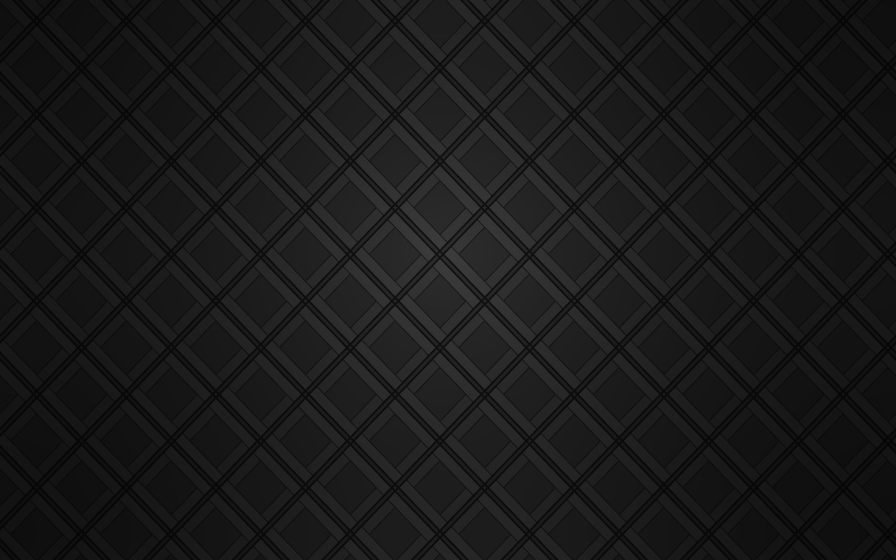
This pattern is drawn by a Shadertoy shader. Its source:

```glsl
// Dark diagonal lattice: recessed diamonds framed by planks and paired grooves.
// Two skewed axes repeat with fract; box-filtered distances draw the parts,
// and a periodic radial light fades them so that the canvas tiles.

#define REPEATS vec2(10.0, 6.0)       // whole cells across and down
#define PHASE vec2(0.685, 0.135)      // lattice offset along the two diagonals
#define DIAMOND_HALF 0.29             // half side of the recessed diamond
#define GROOVE_OFFSET 0.037           // groove distance from the cell border
#define GROOVE_HALF 0.014             // half width of a groove
#define SEAM_HALF 0.008               // half width of a plank seam
#define PLANK_TONE 0.235
#define DIAMOND_TONE 0.175
#define GROOVE_TONE 0.07
#define LIGHT_CENTER vec2(0.5, 0.55)
#define LIGHT_FALLOFF 0.72

const float PI = 3.14159265;

// Box-filtered coverage of the region d > 0
float fill(float d, float px) {
    return clamp(d / px + 0.5, 0.0, 1.0);
}

// Box-filtered coverage of a line, also right when thinner than a pixel
float stroke(float d, float halfWidth, float px) {
    return fill(d + halfWidth, px) - fill(d - halfWidth, px);
}

// Radial light whose distance wraps around the canvas
float periodicLight(vec2 uv) {
    float aspect = iResolution.x / iResolution.y;
    vec2 wrapped = sin(PI * (uv - LIGHT_CENTER)) * vec2(aspect, 1.0) * 0.5;
    return 1.0 - LIGHT_FALLOFF * length(wrapped);
}

float latticeTone(vec2 uv) {
    // Diagonal cell coordinates, zero at the diamond center
    vec2 grid = uv * REPEATS;
    vec2 diagonal = vec2(grid.x + grid.y, grid.x - grid.y);
    vec2 a = abs(fract(diagonal - PHASE + 0.5) - 0.5);
    float px = length(REPEATS / iResolution.xy);

    // Planks: those falling to the right are long and slightly brighter
    float longPlank = fill(a.x - DIAMOND_HALF, px);
    float tone = PLANK_TONE * mix(0.92, 1.0, longPlank);

    // Recessed diamond
    float diamond = fill(DIAMOND_HALF - max(a.x, a.y), px);
    tone = mix(tone, DIAMOND_TONE, diamond);

    // Seams: full length beside long planks, short between them
    float seam = max(stroke(a.x - DIAMOND_HALF, SEAM_HALF, px),
                     stroke(a.y - DIAMOND_HALF, SEAM_HALF, px) * (1.0 - longPlank));
    tone = mix(tone, GROOVE_TONE, 0.75 * seam);

    // Narrow strip between each pair of grooves
    vec2 border = 0.5 - a;
    float strip = fill(GROOVE_OFFSET - min(border.x, border.y), px);
    tone = mix(tone, DIAMOND_TONE, strip);

    // Paired grooves on both axes
    float groove = max(stroke(border.x - GROOVE_OFFSET, GROOVE_HALF, px),
                       stroke(border.y - GROOVE_OFFSET, GROOVE_HALF, px));
    return mix(tone, GROOVE_TONE, groove);
}

void mainImage(out vec4 fragColor, in vec2 fragCoord) {
    vec2 uv = fragCoord / iResolution.xy;
    fragColor = vec4(vec3(latticeTone(uv) * periodicLight(uv)), 1.0);
}
```
